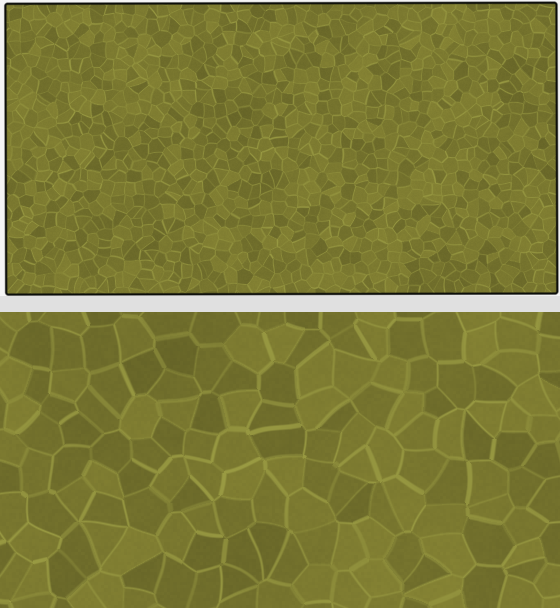
Top, the full canvas; bottom, a detail of the centre.
This texture is drawn by a Shadertoy shader. Its source:

```glsl
// Olive cracked mosaic: irregular polygon cells with thin pale veins, in a dark frame.
// Cells are a Voronoi diagram with exact edge distances; each cell gets its own tone,
// layered sines drift the brightness, and a box distance draws the frame and margin.

const vec3 OLIVE  = vec3(0.465, 0.457, 0.180);
const vec3 VEIN   = vec3(0.600, 0.605, 0.260);
const vec3 INK    = vec3(0.045, 0.050, 0.035);
const vec3 MARGIN = vec3(0.960);

const float CELLS_PER_HEIGHT = 26.0;
const float FRAME_HALF_WIDTH = 0.0037;

vec2 hash2(vec2 p) {
    vec3 q = fract(vec3(p.xyx) * vec3(0.1031, 0.1030, 0.0973));
    q += dot(q, q.yzx + 33.33);
    return fract((q.xx + q.yz) * q.zy);
}

// Slow light and dark drift, about -1 to 1
float layeredSines(vec2 p) {
    float sum = 0.0;
    float weight = 0.5;
    for (int i = 0; i < 4; i++) {
        p = mat2(0.8, 0.6, -0.6, 0.8) * p * 1.7 + 1.3;
        sum += weight * sin(p.x + 1.5 * sin(p.y)) * cos(p.y * 0.8);
        weight *= 0.65;
    }
    return sum;
}

vec2 seedPoint(vec2 cell) {
    return cell + 0.02 + 0.96 * hash2(cell);
}

// Returns the distance to the closest cell edge, plus the two cells that share it
float voronoiEdge(vec2 p, out vec2 nearCell, out vec2 nextCell) {
    vec2 base = floor(p);
    float nearest = 1e5;
    for (int y = -1; y <= 1; y++)
    for (int x = -1; x <= 1; x++) {
        vec2 cell = base + vec2(x, y);
        vec2 offset = seedPoint(cell) - p;
        float d = dot(offset, offset);
        if (d < nearest) {
            nearest = d;
            nearCell = cell;
        }
    }
    vec2 toNear = seedPoint(nearCell) - p;
    float edge = 1e5;
    nextCell = nearCell;
    for (int y = -2; y <= 2; y++)
    for (int x = -2; x <= 2; x++) {
        if (x == 0 && y == 0) continue;
        vec2 cell = nearCell + vec2(x, y);
        vec2 toOther = seedPoint(cell) - p;
        float d = dot(0.5 * (toNear + toOther), normalize(toOther - toNear));
        if (d < edge) {
            edge = d;
            nextCell = cell;
        }
    }
    return edge;
}

vec3 mosaic(vec2 p, float pixel) {
    vec2 q = p * CELLS_PER_HEIGHT;
    q += 0.08 * sin(q.yx * 2.3 + 1.7 * sin(q * 0.9));
    vec2 nearCell, nextCell;
    float edge = voronoiEdge(q, nearCell, nextCell);

    // Cell tone, broad drift and fine grain
    float tone = 0.19 * (hash2(nearCell + 71.0).x - 0.5);
    tone += 0.035 * layeredSines(p * 4.0);
    tone += 0.012 * layeredSines(p * 70.0);
    tone += 0.030 * (hash2(floor(p * 270.0) + 19.0).y - 0.5);
    vec3 color = OLIVE * (1.0 + tone);

    // Veins differ in width and strength from one shared edge to the next
    vec2 vary = hash2(nearCell + nextCell + 137.0);
    float halfWidth = mix(0.025, 0.075, vary.x * vary.x);
    float blur = 0.7 * pixel * CELLS_PER_HEIGHT + 0.015;
    float vein = 1.0 - smoothstep(halfWidth - blur, halfWidth + blur, edge);
    float strength = mix(0.35, 1.0, vary.y) * (0.9 + 0.25 * layeredSines(p * 9.0));
    return mix(color, VEIN, clamp(vein * strength, 0.0, 1.0));
}

float roundedBox(vec2 p, vec2 halfSize, float radius) {
    vec2 d = abs(p) - halfSize + radius;
    return length(max(d, 0.0)) + min(max(d.x, d.y), 0.0) - radius;
}

void mainImage(out vec4 fragColor, in vec2 fragCoord) {
    float pixel = 1.0 / iResolution.y;
    vec2 p = fragCoord * pixel;
    float aspect = iResolution.x * pixel;

    // Frame, slightly off square
    vec2 low = vec2(0.0195, 0.0065);
    vec2 high = vec2(aspect - 0.0105, 0.989);
    vec2 local = p - 0.5 * (low + high);
    local += vec2(0.003 * local.y, -0.002 * local.x);
    float box = roundedBox(local, 0.5 * (high - low), 0.008);

    vec3 color = mosaic(p, pixel);
    float line = smoothstep(-pixel, pixel, box + FRAME_HALF_WIDTH);
    float outside = smoothstep(-pixel, pixel, box - FRAME_HALF_WIDTH);
    color = mix(color, INK, line);
    color = mix(color, MARGIN, outside);
    fragColor = vec4(color, 1.0);
}
```
